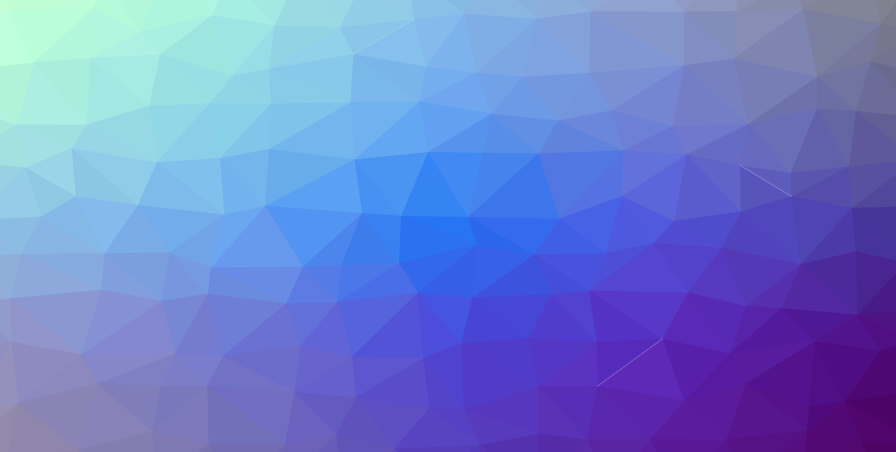
Write a Shadertoy shader that draws this background.

```glsl
// Low-poly backdrop: a jittered grid is split into triangles, and each one takes
// a flat colour from a two-axis gradient (mint, blue, violet) at its middle.
// Edges blend by distance, and a few diagonals carry a faint light seam.

#define CELL_SIZE   vec2(0.142, 0.104)  // in canvas heights
#define GRID_OFFSET vec2(0.060, 0.020)
#define JITTER      vec2(0.62, 0.56)    // full range, in cells
#define SHADE_NOISE 0.022
#define BLUE_DIP    0.15                // red removed around the centre
#define SEAM_CHANCE 0.025
#define SEAM_ALPHA  0.30

float saturate(float x) { return clamp(x, 0.0, 1.0); }

vec2 hash2(vec2 cell) {
    vec2 q = vec2(dot(cell, vec2(127.1, 311.7)), dot(cell, vec2(269.5, 183.3)));
    return fract(sin(q) * 43758.5);
}

// Five evenly spaced stops
vec3 ramp(float t, vec3 a, vec3 b, vec3 c, vec3 d, vec3 e) {
    t *= 4.0;
    vec3 firstHalf = mix(mix(a, b, saturate(t)), c, saturate(t - 1.0));
    return mix(mix(firstHalf, d, saturate(t - 2.0)), e, saturate(t - 3.0));
}

// Colours along the top, plus the change on the way down
vec3 gradient(vec2 uv) {
    vec3 across = ramp(uv.x,
        vec3(0.78, 1.04, 0.84), vec3(0.66, 0.94, 0.88), vec3(0.53, 0.74, 0.91),
        vec3(0.56, 0.61, 0.79), vec3(0.50, 0.50, 0.55));
    vec3 down = ramp(1.0 - uv.y,
        vec3(0.0), vec3(-0.10, -0.10, 0.03), vec3(-0.22, -0.28, 0.06),
        vec3(-0.20, -0.46, -0.06), vec3(-0.20, -0.50, -0.18));
    vec2 fromCentre = (uv - 0.5) / vec2(0.17, 0.20);
    float dip = BLUE_DIP * exp(-dot(fromCentre, fromCentre));
    return clamp(across + down - vec3(dip, 0.0, 0.0), 0.0, 1.0);
}

vec2 gridVertex(vec2 cell) {
    return GRID_OFFSET + CELL_SIZE * (cell + JITTER * (hash2(cell) - 0.5));
}

// Signed distance to the line a-b, positive on its left
float edgeDistance(vec2 p, vec2 a, vec2 b) {
    return dot(p - a, normalize(vec2(a.y - b.y, b.x - a.x)));
}

float segmentDistance(vec2 p, vec2 a, vec2 b) {
    vec2 ab = b - a;
    return length(p - a - ab * saturate(dot(p - a, ab) / dot(ab, ab)));
}

// Triangle colour weighted by coverage; the weight is in alpha
vec4 facet(vec2 p, vec2 a, vec2 b, vec2 c, float pixel, float aspect) {
    float inside = min(edgeDistance(p, a, b),
                   min(edgeDistance(p, b, c), edgeDistance(p, c, a)));
    float coverage = saturate(inside / pixel + 0.5);
    vec2 middle = (a + b + c) / 3.0;
    float shade = SHADE_NOISE * (hash2(middle * 10.0).x - 0.5);
    vec3 colour = gradient(middle / vec2(aspect, 1.0)) + shade;
    return vec4(colour, 1.0) * coverage;
}

void mainImage(out vec4 fragColor, in vec2 fragCoord) {
    float pixel = 1.0 / iResolution.y;
    float aspect = iResolution.x * pixel;
    vec2 p = fragCoord * pixel;
    vec2 home = floor((p - GRID_OFFSET) / CELL_SIZE);
    vec4 sum = vec4(0.0);
    float seam = 0.0;

    for (int y = -1; y <= 1; y++)
    for (int x = -1; x <= 1; x++) {
        vec2 cell = home + vec2(x, y);
        vec2 a = gridVertex(cell);
        vec2 b = gridVertex(cell + vec2(1.0, 0.0));
        vec2 c = gridVertex(cell + vec2(1.0, 1.0));
        vec2 d = gridVertex(cell + vec2(0.0, 1.0));

        // Split along the shorter diagonal: rotate corners so it is a-c
        if (distance(b, d) < distance(a, c)) {
            vec2 first = a;
            a = b; b = c; c = d; d = first;
        }
        sum += facet(p, a, b, c, pixel, aspect);
        sum += facet(p, a, c, d, pixel, aspect);

        // Rare hairline seam on the diagonal
        float hasSeam = step(hash2(cell + 57.0).y, SEAM_CHANCE);
        float hairline = saturate(1.0 - segmentDistance(p, a, c) / pixel);
        seam = max(seam, hasSeam * hairline);
    }

    vec3 colour = sum.rgb / max(sum.a, 0.0001);
    fragColor = vec4(mix(colour, vec3(0.8, 0.85, 0.95), seam * SEAM_ALPHA), 1.0);
}
```
